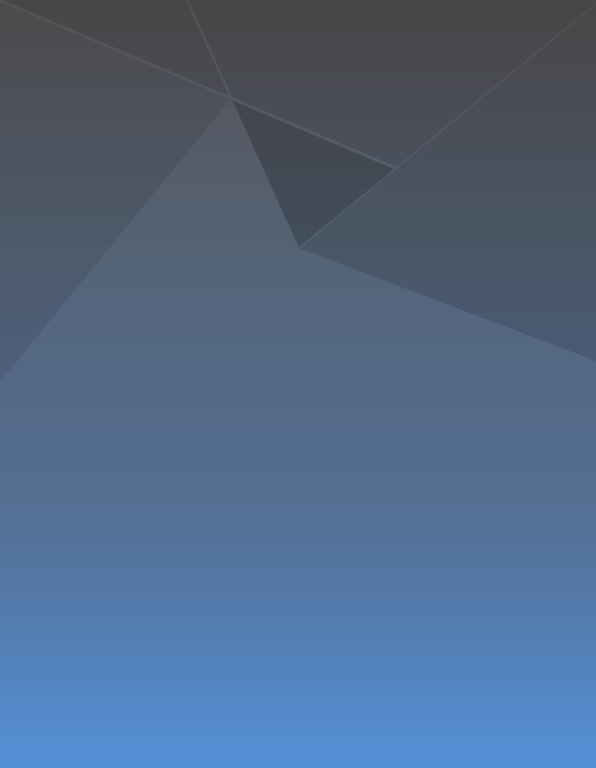
Reproduce this background procedurally as a Shadertoy shader.

```glsl
// Folded-paper background: a vertical grey-to-blue gradient under dark facets.
// Each facet is an intersection of half-planes that dims the gradient; narrow
// gaps between facets leave the bright creases.

#define LEFT_SHADE  0.91
#define TOP_SHADE   0.865
#define RIGHT_SHADE 0.87
#define INNER_SHADE 0.785
#define WIDE_GAP    0.0019
#define STEEP_GAP   0.0015
#define THIN_GAP    0.0008

const int STOPS = 8;
const float stopHeight[STOPS] = float[](0.0, 0.08, 0.22, 0.35, 0.58, 0.68, 0.87, 1.0);
const vec3 stopColor[STOPS] = vec3[](
    vec3(0.33, 0.565, 0.84), vec3(0.33, 0.535, 0.785),
    vec3(0.33, 0.475, 0.66), vec3(0.33, 0.435, 0.57),
    vec3(0.33, 0.40, 0.505), vec3(0.33, 0.39, 0.455),
    vec3(0.335, 0.345, 0.385), vec3(0.325, 0.32, 0.32));

// Corners in canvas fractions
const vec2 PEAK        = vec2(0.388, 0.872);
const vec2 VALLEY      = vec2(0.5017, 0.677);
const vec2 LEFT_FOOT   = vec2(0.0, 0.5026);
const vec2 RIGHT_FOOT  = vec2(1.0, 0.530);
const vec2 CREASE_LEFT = vec2(0.0, 0.9995);
const vec2 CREASE_END  = vec2(0.664, 0.781);
const vec2 CREASE_TOP  = vec2(0.314, 1.0);
const vec2 CREASE_RIGHT = vec2(1.0, 0.995);

vec3 gradient(float height) {
    vec3 color = stopColor[0];
    for (int i = 1; i < STOPS; i++) {
        float t = (height - stopHeight[i - 1]) / (stopHeight[i] - stopHeight[i - 1]);
        color = mix(color, stopColor[i], clamp(t, 0.0, 1.0));
    }
    return color;
}

// Signed distance to the line a-b in canvas heights, positive on its left
float side(vec2 p, vec2 a, vec2 b) {
    vec2 aspect = vec2(iResolution.x / iResolution.y, 1.0);
    vec2 along = normalize((b - a) * aspect);
    return dot((p - a) * aspect, vec2(-along.y, along.x));
}

// Dims the shade inside a facet, with a one-pixel soft edge
float dim(float shade, float facet, float amount) {
    float cover = clamp(facet * iResolution.y + 0.5, 0.0, 1.0);
    return mix(shade, amount, cover);
}

void mainImage(out vec4 fragColor, in vec2 fragCoord) {
    vec2 uv = fragCoord / iResolution.xy;

    // Dividing lines
    float aboveLong  = side(uv, CREASE_LEFT, CREASE_END);
    float rightSteep = side(uv, CREASE_TOP, VALLEY);
    float aboveRise  = side(uv, VALLEY, CREASE_RIGHT);
    float aboveLeft  = side(uv, LEFT_FOOT, PEAK);
    float aboveRight = side(uv, VALLEY, RIGHT_FOOT);

    // Facets, inset along their creases
    float overLong  = aboveLong - WIDE_GAP;
    float underLong = -aboveLong - WIDE_GAP;
    float overRise  = aboveRise - THIN_GAP;
    float leftFacet  = min(aboveLeft, underLong);
    float wedgeFacet = min(overLong, -rightSteep - STEEP_GAP);
    float topFacet   = min(min(overLong, rightSteep - STEEP_GAP), overRise);
    float innerFacet = min(min(underLong, rightSteep), overRise);
    float rightFacet = min(-aboveRise - THIN_GAP, aboveRight);

    // Shade the gradient
    float shade = 1.0;
    shade = dim(shade, leftFacet, LEFT_SHADE);
    shade = dim(shade, wedgeFacet, TOP_SHADE);
    shade = dim(shade, topFacet, TOP_SHADE);
    shade = dim(shade, innerFacet, INNER_SHADE);
    shade = dim(shade, rightFacet, RIGHT_SHADE);
    fragColor = vec4(gradient(uv.y) * shade, 1.0);
}
```
